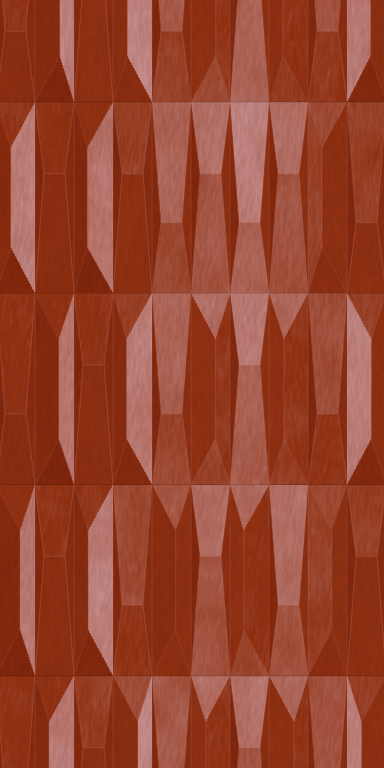
Give the GLSL for this pattern, as a Shadertoy shader.

```glsl
#define PITCH vec2(0.1016, 0.4982)   // tile size, in canvas widths
#define ORIGIN vec2(0.0911, -0.2326) // top left corner of tile (0, 0)
#define WAIST 0.23                   // inset of the waisted tiles
#define HIP 0.24                     // depth of the hipped ends
#define LINE 0.0016                  // width of the bright creases
#define TEETH 0.035                  // serration of the hipped edges
#define GRAIN 0.20
#define DARK vec3(0.48, 0.14, 0.045)
#define BASE vec3(0.56, 0.19, 0.07)
#define PALE vec3(0.73, 0.49, 0.47)

float hash(vec2 p) {
    return fract(sin(dot(p, vec2(127.1, 311.7))) * 43758.5453);
}

float noise(vec2 p) {
    vec2 i = floor(p), f = fract(p);
    f = f * f * (3.0 - 2.0 * f);
    return mix(mix(hash(i), hash(i + vec2(1, 0)), f.x),
               mix(hash(i + vec2(0, 1)), hash(i + vec2(1, 1)), f.x), f.y);
}

// Tone -1 is dark, 0 is base, 1 is pale
vec3 ramp(float tone) {
    return tone < 0.0 ? mix(BASE, DARK, min(-tone, 1.0))
                      : mix(BASE, PALE, min(tone, 1.15));
}

float cover(float d, float px) { return smoothstep(-0.6 * px, 0.6 * px, d); }

float crease(float d, float px) {
    return 1.0 - smoothstep(0.0, LINE + 0.5 * px, abs(d));
}

// Alternating tiles are hipped, except two in the second row
bool isHipped(vec2 id) {
    bool skipped = id.y == 1.0 && abs(id.x - 4.0) == 1.0;
    return mod(id.x + id.y, 2.0) < 0.5 && !skipped;
}

// Whether the tile is turned half around
bool isTurned(vec2 id) {
    if (id.y == 1.0) return id.x == 3.0 || id.x == 5.0 || id.x == 8.0;
    float shift = (id.y == 0.0 || id.y == 2.0) ? 3.0 : 0.0;
    return mod(id.x + shift, 4.0) > 1.5;
}

// Both tile functions return tone in x and crease strength in y
vec2 waistedTile(vec2 uv, bool turned, float sheen, float px) {
    float h = turned ? 0.63 : 0.375;
    float inset = WAIST * min(uv.y / h, (1.0 - uv.y) / (1.0 - h));
    float d = min(uv.x - inset, 1.0 - inset - uv.x) * PITCH.x;
    float fold = (uv.y - h) * PITCH.y;
    float face = mix(-0.05 + 0.95 * sheen, -0.35 + 0.88 * sheen, cover(fold, px));
    float side = uv.x < 0.5 ? -0.75 : -0.55 + 0.35 * sheen;
    float inside = cover(d, px);
    return vec2(mix(side, face, inside),
                max(0.7 * crease(d, px), 0.6 * crease(fold, px) * inside));
}

vec2 hippedTile(vec2 uv, float ridge, float sheen, float x, float px) {
    float tooth = TEETH * (abs(fract(uv.y * 64.0) - 0.5) - 0.25);
    vec2 depth = vec2(uv.y, 1.0 - uv.y) / HIP;
    vec2 ends = min(uv.x - ridge * depth, 1.0 - (1.0 - ridge) * depth - uv.x);
    ends = (ends + tooth) * PITCH.x;
    float spine = (uv.x - ridge) * PITCH.x;

    // Flanks catch light from both sides of the wall
    float left = -0.6 + 0.5 * sheen + 1.45 * smoothstep(0.8, 0.92, x);
    float right = -0.3 + 0.35 * sheen + 1.2 * (1.0 - smoothstep(0.36, 0.44, x));
    float tone = mix(left, right, cover(spine, px));
    float top = cover(ends.x, px), bottom = cover(ends.y, px);
    tone = mix(tone, -0.05 + 0.85 * sheen, top);
    tone = mix(tone, -0.9 + 1.25 * sheen, bottom);
    float line = crease(spine, px) * (1.0 - top) * (1.0 - bottom);
    return vec2(tone, 0.6 * max(line, 0.6 * max(crease(ends.x, px), crease(ends.y, px))));
}

void mainImage(out vec4 fragColor, in vec2 fragCoord) {
    float px = 1.0 / iResolution.x;
    vec2 p = vec2(fragCoord.x, iResolution.y - fragCoord.y) * px;
    vec2 q = (p - ORIGIN) / PITCH;
    vec2 id = floor(q), uv = q - id;
    float x = ORIGIN.x + (id.x + 0.5) * PITCH.x;
    float spread = (x - 0.63) / 0.27;
    float sheen = exp(-spread * spread);
    float random = hash(id + 7.0);
    bool turned = isTurned(id);

    // Facets
    float ridge = (turned ? 0.62 : 0.36) + 0.04 * (random - 0.5);
    vec2 tile = isHipped(id) ? hippedTile(uv, ridge, sheen, x, px)
                             : waistedTile(uv, turned, sheen, px);

    // Brushed grain, stains and scuffs
    vec2 brushed = vec2(p.x + 0.12 * p.y, p.y - 0.3 * p.x) + random;
    float grain = noise(brushed * vec2(230.0, 45.0)) - 0.5;
    float stain = noise(p * vec2(18.0, 11.0) + 9.0 * random) - 0.5;
    float scuff = smoothstep(0.8, 0.95, noise(brushed * vec2(90.0, 24.0)));
    float tone = tile.x + 0.2 * (random - 0.5) + GRAIN * (0.7 * grain + stain);
    tone += 0.1 * scuff;

    // Creases and joints
    vec2 joint = min(uv, 1.0 - uv) * PITCH;
    vec3 color = ramp(tone) * (1.0 + 0.04 * grain);
    color = mix(color, PALE, 0.4 * max(tile.y, 0.45 * crease(joint.x, px)));
    color *= 1.0 - 0.14 * crease(joint.y, px);
    fragColor = vec4(color, 1.0);
}
```
